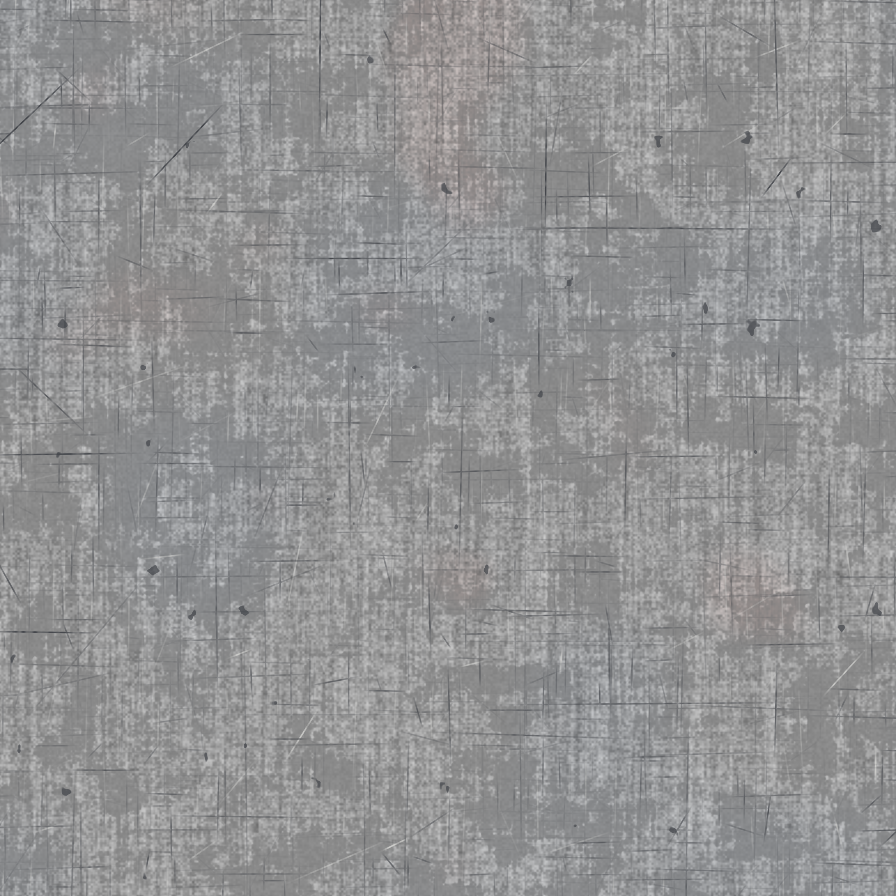
A Shadertoy shader for this texture:

```glsl
#define FLAT_GRAY 0.535
#define BRUSHED_GRAY 0.607
#define FLAT_LEVEL 0.47
#define GRAIN_CONTRAST 0.25
#define STREAK_CONTRAST 0.11
#define SCRATCH_WIDTH 0.0010
#define COOL_TINT vec3(-0.008, 0.000, 0.010)
#define RUST_TINT vec3(0.024, -0.006, -0.012)
#define INK vec3(0.27, 0.28, 0.30)
#define SHINE vec3(0.80, 0.80, 0.79)

vec2 hash2(vec2 p) {
    vec3 q = fract(p.xyx * vec3(0.1031, 0.1030, 0.0973));
    q += dot(q, q.yzx + 33.33);
    return fract((q.xx + q.yz) * q.zy);
}

float noise(vec2 p) {
    vec2 cell = floor(p), f = fract(p);
    f = f * f * (3.0 - 2.0 * f);
    float low = mix(hash2(cell).x, hash2(cell + vec2(1, 0)).x, f.x);
    float high = mix(hash2(cell + vec2(0, 1)).x, hash2(cell + vec2(1, 1)).x, f.x);
    return mix(low, high, f.y);
}

float fbm(vec2 p, int octaves) {
    float sum = 0.0, total = 0.0, weight = 0.5;
    for (int i = 0; i < octaves; i++) {
        sum += weight * noise(p);
        total += weight;
        p = mat2(1.6, 1.2, -1.2, 1.6) * p + 17.3;
        weight *= 0.68;
    }
    return sum / total;
}

// One randomly placed, tapered line in each cell of a grid.
float scratches(vec2 uv, vec2 grid, float angle, float spread, float seed) {
    vec2 p = uv * grid + seed * 0.37, home = floor(p - 0.5);
    vec2 jitter = vec2(0.6, grid.y > grid.x ? 0.9 : 0.6);
    float soft = max(SCRATCH_WIDTH, 0.75 / iResolution.y);
    float result = 0.0;
    for (int i = 0; i < 4; i++) {
        vec2 cell = home + vec2(i & 1, i >> 1);
        vec2 place = hash2(cell + seed * 17.0);
        vec2 shape = hash2(cell + seed * 17.0 + 91.7);
        float a = angle + spread * (shape.x - 0.5);
        vec2 dir = vec2(cos(a), sin(a));
        vec2 d = (p - cell - 0.5 - jitter * (place - 0.5)) / grid;
        float along = abs(dot(d, dir));
        float across = abs(d.y * dir.x - d.x * dir.y);
        float halfLength = 0.7 / grid.x * mix(0.25, 1.0, shape.y * shape.y);
        float taper = 1.0 - smoothstep(0.2 * halfLength, halfLength, along);
        float line = 1.0 - smoothstep(0.3 * soft, 1.4 * soft, across);
        float depth = fract(place.x * 7.0 + shape.x * 5.0);
        result = max(result, line * taper * mix(0.12, 1.0, depth * depth * depth));
    }
    return result * SCRATCH_WIDTH / soft;
}

// Tiny ragged dark dents, present in a few of the cells.
float pits(vec2 uv, float cells, float ragged) {
    vec2 p = uv * cells, cell = floor(p);
    vec2 place = 0.25 + 0.5 * hash2(cell + 511.0);
    vec2 pick = hash2(cell + 733.0);
    float radius = mix(0.03, 0.10, pick.y * pick.y) + 0.22 * (ragged - 0.5);
    float blur = cells / iResolution.y;
    float dist = length((p - cell - place) * vec2(1.0, 0.8));
    return step(0.90, pick.x) * (1.0 - smoothstep(radius - blur, radius + blur, dist));
}

void mainImage(out vec4 fragColor, in vec2 fragCoord) {
    vec2 uv = fragCoord / iResolution.y;

    // Brushed metal: woven streaks and fine grain
    float vertical = noise(uv * vec2(310.0, 14.0)) + 0.5 * noise(uv * vec2(130.0, 5.0));
    float horizontal = noise(uv * vec2(18.0, 290.0) + 40.0);
    float coarse = noise(uv * vec2(230.0, 190.0) + 9.0);
    float grain = 0.65 * noise(uv * 390.0) + 0.35 * coarse;
    float cloud = fbm(uv * 7.0 + 60.0, 2);
    float brushed = BRUSHED_GRAY + GRAIN_CONTRAST * (grain - 0.5)
        + STREAK_CONTRAST * (vertical - 0.75) + 0.6 * STREAK_CONTRAST * (horizontal - 0.5)
        + 0.03 * (cloud - 0.5);

    // Smooth dull patches with frayed edges
    float patches = fbm(uv * 21.0, 5) + 0.22 * (cloud - 0.5)
        + 0.10 * (0.75 - vertical) + 0.08 * (0.5 - horizontal) + 0.10 * (0.5 - grain);
    float dull = smoothstep(FLAT_LEVEL, FLAT_LEVEL + 0.13, patches);
    float flatGray = FLAT_GRAY + 0.05 * (grain - 0.5);
    vec3 color = vec3(mix(brushed, flatGray, 0.92 * dull));

    // Faint blue and rusty stains
    color += COOL_TINT * smoothstep(0.35, 0.75, noise(uv * 4.5 + 21.0));
    color += RUST_TINT * smoothstep(0.64, 0.86, fbm(uv * 6.0 + 83.0, 2)) * (0.3 + grain);

    // Crossed hairlines and slanted scratches
    float dark = 0.0;
    for (int i = 0; i < 2; i++) {
        float n = float(i);
        vec2 grid = vec2(5.0, 34.0) + n * vec2(4.0, 26.0);
        dark = max(dark, 0.60 * scratches(uv, grid, 0.0, 0.08, n + 1.0));
        dark = max(dark, 0.60 * scratches(uv.yx, grid, 0.0, 0.06, n + 11.0));
        dark = max(dark, 0.60 * scratches(uv, vec2(8.0 + 7.0 * n), 0.0, 6.28, n + 21.0));
    }

    // Long deep cuts and bright scrapes
    dark = max(dark, 0.95 * scratches(uv, vec2(3.0, 10.0), 0.0, 0.03, 31.0));
    dark = max(dark, 0.90 * scratches(uv.yx, vec2(3.0, 10.0), 0.0, 0.03, 32.0));
    dark = max(dark, scratches(uv, vec2(5.0), 0.8, 1.6, 33.0));
    float light = max(0.5 * scratches(uv.yx, vec2(9.0, 50.0), 0.0, 0.10, 34.0),
        scratches(uv, vec2(10.0), 1.0, 2.0, 35.0));
    float wear = 0.45 + 1.1 * coarse;
    color = mix(color, SHINE, min(0.8 * light * wear, 1.0));
    color = mix(color, INK, min(0.9 * dark * wear, 1.0));
    color = mix(color, INK, 0.75 * pits(uv, 21.0, coarse));

    fragColor = vec4(clamp(color, 0.0, 1.0), 1.0);
}
```
